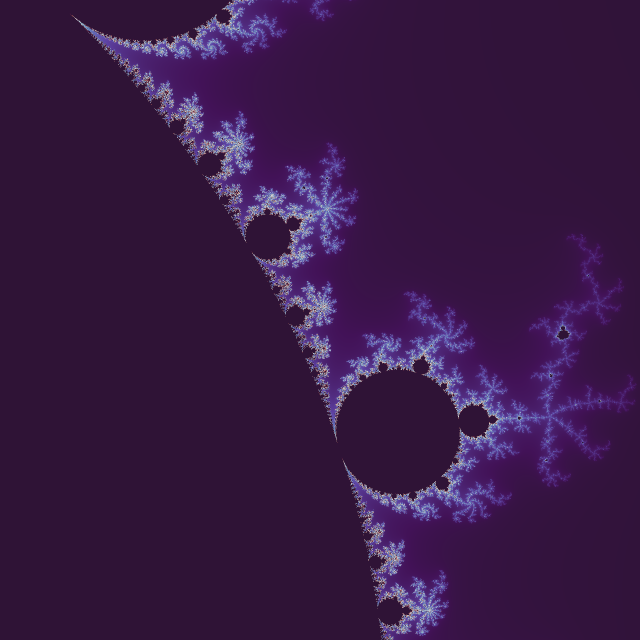
Reproduce this background procedurally as a three.js fragment shader.

```glsl
// Draws a fractal coastline of round bulbs and spiral filaments, glowing violet, blue and rust on dark plum.
varying vec2 vUv;

const float MAX_STEPS = 300.0;

// True inside the large heart-shaped body, where the orbit never escapes.
bool insideCardioid(vec2 c) {
  float x = c.x - 0.25;
  float q = x * x + c.y * c.y;
  return q * (q + x) < 0.25 * c.y * c.y;
}

// Smooth escape time of z -> z*z + c, scaled to 0..1.
float escapeTime(vec2 c) {
  if (insideCardioid(c)) return 1.0;
  vec2 z = vec2(0.0);
  for (float n = 0.0; n < MAX_STEPS; n += 1.0) {
    z = vec2(z.x * z.x - z.y * z.y, 2.0 * z.x * z.y) + c;
    float r2 = dot(z, z);
    if (r2 > 64.0) {
      float steps = n + 1.0 - log2(0.5 * log2(r2));
      return clamp(steps / MAX_STEPS, 0.0, 1.0);
    }
  }
  return 1.0;
}

// Cyclic ramp: plum, violet, blue, pale grey, sand, rust, and back to plum.
vec3 twilightRamp(float t) {
  vec3 plum = vec3(0.184, 0.076, 0.213);
  float u = t * 9.0 + 0.5;
  float glow = clamp(2.0 * u - 1.0, 0.0, 1.0);
  vec3 col = mix(plum, vec3(0.259, 0.070, 0.341), glow * glow);
  col = mix(col, vec3(0.369, 0.263, 0.647), clamp(u - 1.0, 0.0, 1.0));
  col = mix(col, vec3(0.404, 0.522, 0.745), clamp(u - 2.0, 0.0, 1.0));
  col = mix(col, vec3(0.620, 0.733, 0.788), clamp(u - 3.0, 0.0, 1.0));
  col = mix(col, vec3(0.886, 0.851, 0.886), clamp(u - 4.0, 0.0, 1.0));
  col = mix(col, vec3(0.808, 0.675, 0.580), clamp(u - 5.0, 0.0, 1.0));
  col = mix(col, vec3(0.729, 0.400, 0.341), clamp(u - 6.0, 0.0, 1.0));
  col = mix(col, vec3(0.557, 0.173, 0.314), clamp(u - 7.0, 0.0, 1.0));
  col = mix(col, vec3(0.278, 0.075, 0.251), clamp(u - 8.0, 0.0, 1.0));
  return mix(col, plum, clamp(2.0 * u - 18.0, 0.0, 1.0));
}

void main() {
  // Average a small 2 x 2 grid of samples to smooth the edges.
  vec3 col = vec3(0.0);
  for (int i = 0; i < 2; i++) {
    for (int j = 0; j < 2; j++) {
      vec2 jitter = (vec2(float(i), float(j)) - 0.5) * 0.0009;
      vec2 c = vec2(0.3492, 0.3791) + (vUv + jitter - 0.5) * 0.2468;
      col += 0.25 * twilightRamp(escapeTime(c));
    }
  }
  gl_FragColor = vec4(col, 1.0);
}
```
